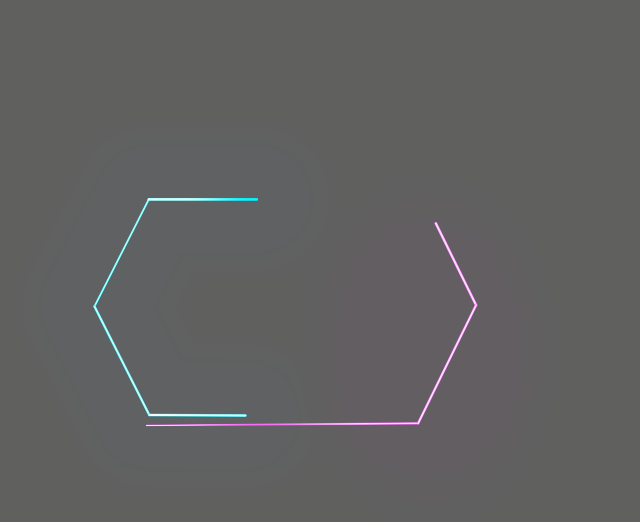
Write a WebGL 2 fragment shader that draws this background.

```glsl
#version 300 es
precision highp float;

uniform vec2 u_resolution;
out vec4 outColor;

// Distance to a segment in x, position along it in y
vec2 segment(vec2 p, vec2 a, vec2 b) {
    vec2 along = b - a;
    float t = clamp(dot(p - a, along) / dot(along, along), 0.0, 1.0);
    return vec2(length(p - a - along * t), t);
}

// Neon tube: coloured rim around a paler core
vec3 tube(vec3 base, float dist, float halfWidth, vec3 rim, vec3 core) {
    float pixel = 1.0 / u_resolution.y;
    float cover = 1.0 - smoothstep(-0.5 * pixel, 0.5 * pixel, dist - halfWidth);
    float center = 1.0 - smoothstep(0.25 * halfWidth, halfWidth, dist);
    return mix(base, mix(rim, core, center), cover);
}

void main() {
    // Height spans 0 to 1
    vec2 p = gl_FragCoord.xy / u_resolution.y;

    // Left bracket
    vec2 topLeft = vec2(0.285, 0.618);
    vec2 leftTip = vec2(0.181, 0.413);
    vec2 lowLeft = vec2(0.286, 0.205);
    vec2 cyanTop = segment(p, topLeft, vec2(0.492, 0.618));
    vec2 cyanUpper = segment(p, topLeft, leftTip);
    vec2 cyanLower = segment(p, leftTip, lowLeft);
    vec2 cyanBase = segment(p, lowLeft, vec2(0.470, 0.204));

    // Right bracket
    vec2 rightTip = vec2(0.912, 0.4155);
    vec2 lowRight = vec2(0.801, 0.189);
    vec2 pinkUpper = segment(p, vec2(0.835, 0.572), rightTip);
    vec2 pinkLower = segment(p, rightTip, lowRight);
    vec2 pinkBase = segment(p, vec2(0.281, 0.185), lowRight);

    // Gray ground with very faint coloured halos
    vec3 color = vec3(0.378, 0.378, 0.374);
    float cyanDist = min(min(cyanTop.x, cyanUpper.x), min(cyanLower.x, cyanBase.x));
    float cyanHalo = 1.0 - smoothstep(0.06, 0.17, cyanDist);
    float pinkHalo = 1.0 - smoothstep(0.65, 1.1, length((p - vec2(0.82, 0.33)) / vec2(0.24, 0.33)));
    color += cyanHalo * vec3(-0.006, 0.002, 0.012);
    color += pinkHalo * vec3(0.009, -0.008, 0.010);

    // Cyan tubes
    vec3 cyan = vec3(0.05, 0.92, 0.97);
    vec3 paleCyan = vec3(0.62, 1.0, 1.0);
    vec3 white = vec3(0.96, 1.0, 1.0);
    float fade = smoothstep(0.3, 0.95, cyanTop.y);
    color = tube(color, cyanUpper.x, 0.0020, vec3(0.30, 0.88, 0.90), paleCyan);
    color = tube(color, cyanLower.x, 0.0025, vec3(0.25, 0.87, 0.90), vec3(0.75, 1.0, 1.0));
    color = tube(color, cyanBase.x, 0.0027, vec3(0.25, 0.85, 0.88), white);
    color = tube(color, cyanTop.x, 0.0025, mix(paleCyan, cyan, fade), mix(white, vec3(0.0, 0.97, 1.0), fade));

    // Magenta tubes
    vec3 magenta = vec3(0.83, 0.38, 0.84);
    vec3 palePink = vec3(1.0, 0.86, 1.0);
    float middle = smoothstep(0.0, 0.4, pinkBase.y) * (1.0 - smoothstep(0.4, 0.9, pinkBase.y));
    color = tube(color, pinkBase.x, mix(0.0016, 0.0024, pinkBase.y), magenta,
                 mix(palePink, vec3(0.97, 0.42, 0.97), middle));
    color = tube(color, pinkUpper.x, 0.0029, magenta, palePink);
    color = tube(color, pinkLower.x, 0.0027, magenta, palePink);

    outColor = vec4(color, 1.0);
}
```
